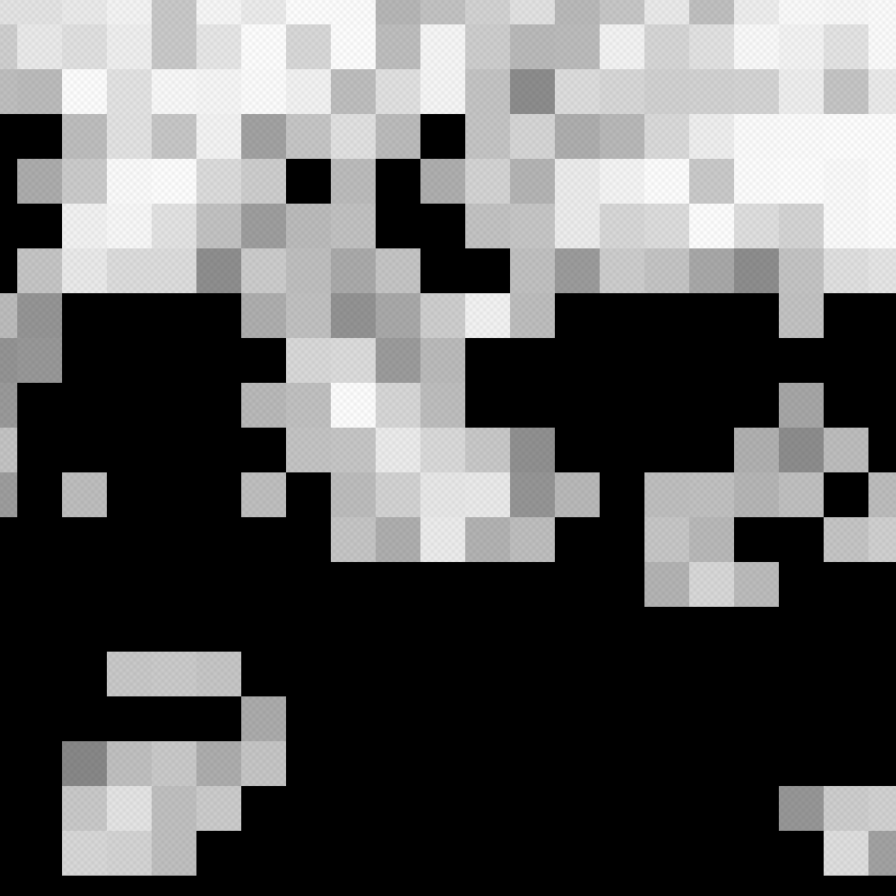
Give the GLSL for this texture, as a three.js fragment shader.

```glsl
// Blocky grey cloud on black: layered value noise is sampled once per square
// cell, thresholded into clumps and loose flecks, then shaded from darker
// rims to pale cores with a faint woven dither.

varying vec2 vUv;

const float CELLS = 20.0;                   // cells across the canvas
const vec2 GRID_SHIFT = vec2(0.6, 0.53);    // partial cells at the borders
const vec2 CLUMP_SIZE = vec2(5.0, 3.5);     // in cells
const float DETAIL_SIZE = 1.9;              // in cells
const float THRESHOLD = 0.513;
const float RISE = 0.35;                    // extra density towards the top
const float RIM_TONE = 0.73;
const float CORE_TONE = 0.97;
const float EDGE_SOFTNESS = 0.03;           // in cells
const float DITHER_CHECKS = 256.0;
const float DITHER_DEPTH = 0.03;
const float PI = 3.14159265;

float hash(vec2 p) {
  vec3 q = fract(vec3(p.xyx) * 0.1031);
  q += dot(q, q.yzx + 33.33);
  return fract((q.x + q.y) * q.z);
}

// Pairs of rows hold opposite values, which keeps the coverage even.
float balancedHash(vec2 p) {
  float h = hash(vec2(p.x, floor(p.y * 0.5)));
  return mod(p.y, 2.0) < 0.5 ? h : 1.0 - h;
}

float valueNoise(vec2 p) {
  vec2 i = floor(p);
  vec2 f = fract(p);
  f = f * f * (3.0 - 2.0 * f);
  float low = mix(balancedHash(i), balancedHash(i + vec2(1.0, 0.0)), f.x);
  float high = mix(balancedHash(i + vec2(0.0, 1.0)), balancedHash(i + 1.0), f.x);
  return mix(low, high, f.y);
}

// Clumps, finer detail and single-cell variation, denser near the top.
float cloudDensity(vec2 cell) {
  float clumps = valueNoise(cell / CLUMP_SIZE + vec2(17.3, 8.6));
  float detail = valueNoise(cell / DETAIL_SIZE + vec2(61.7, 43.2));
  float speck = hash(cell + vec2(113.0, 71.0));
  float height = cell.y / CELLS - 0.5;
  return 0.6 * clumps + 0.25 * detail + 0.15 * speck + RISE * height;
}

// Flat grey of one cell: black outside the cloud.
float cellTone(vec2 cell) {
  float depth = cloudDensity(cell) - THRESHOLD;
  float shade = hash(cell + vec2(29.0, 157.0));
  float tone = mix(RIM_TONE, CORE_TONE, smoothstep(0.0, 0.25, depth));
  tone -= 0.25 * shade * shade * shade;
  return depth > 0.0 ? tone : 0.0;
}

// Blends neighbouring cells over a thin strip to smooth their edges.
float blockyCloud(vec2 grid) {
  vec2 cell = floor(grid);
  vec2 blend = smoothstep(1.0 - EDGE_SOFTNESS, 1.0, fract(grid));
  float low = mix(cellTone(cell), cellTone(cell + vec2(1.0, 0.0)), blend.x);
  float high = mix(cellTone(cell + vec2(0.0, 1.0)), cellTone(cell + 1.0), blend.x);
  return mix(low, high, blend.y);
}

float wovenDither(vec2 uv) {
  vec2 wave = sin(uv * PI * DITHER_CHECKS);
  return wave.x * wave.y;
}

void main() {
  float tone = blockyCloud(vUv * CELLS + GRID_SHIFT);
  tone *= 1.0 + DITHER_DEPTH * wovenDither(vUv);
  gl_FragColor = vec4(vec3(tone), 1.0);
}
```
